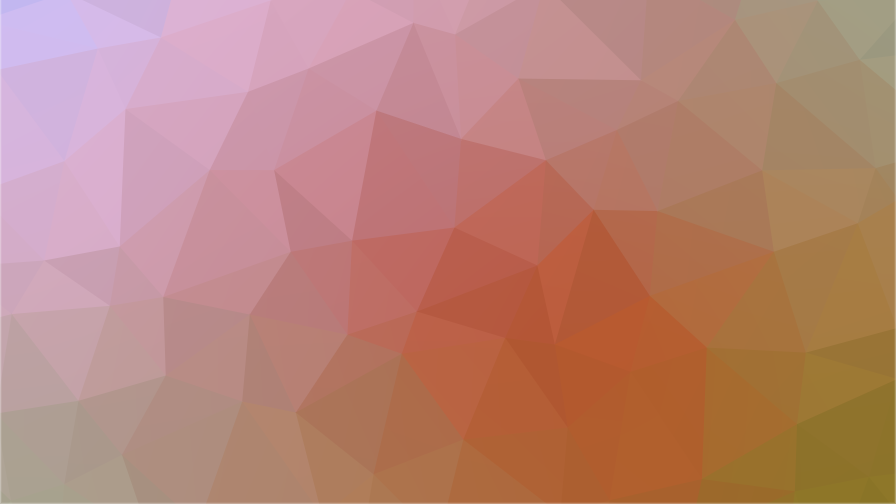
This background is drawn by a Shadertoy shader. Its source:

```glsl
// Low-poly mesh of triangles over a soft lavender, rose, ember and olive gradient.

// Mesh settings, in units of the canvas height
const vec2 CELL = vec2(0.178, 0.158);
const float TILT = 0.3;           // turn of the mesh rows, in radians
const float JITTER = 0.38;        // largest vertex shift, in cells
const float STAGGER = 0.25;       // sideways shift of alternate rows
const float FACET_SHADE = 0.028;  // brightness range between facets
const float FACET_FLATNESS = 0.88;
const float GLOW_TIGHTNESS = 15.5;
const float RIM_WIDTH = 0.0025;   // pale line on the left, right and bottom
const float RIM_STRENGTH = 0.3;

// Palette
const vec3 LAVENDER = vec3(0.75, 0.73, 0.97);
const vec3 LILAC    = vec3(0.87, 0.72, 0.88);
const vec3 PINK     = vec3(0.87, 0.70, 0.83);
const vec3 ORCHID   = vec3(0.87, 0.70, 0.83);
const vec3 MAUVE    = vec3(0.82, 0.62, 0.69);
const vec3 BLUSH    = vec3(0.79, 0.57, 0.62);
const vec3 DUSK     = vec3(0.82, 0.65, 0.72);
const vec3 ROSEWOOD = vec3(0.76, 0.51, 0.54);
const vec3 ROSE     = vec3(0.72, 0.37, 0.37);
const vec3 TAUPE    = vec3(0.72, 0.55, 0.54);
const vec3 CLAY     = vec3(0.71, 0.48, 0.41);
const vec3 CORAL    = vec3(0.74, 0.33, 0.23);
const vec3 EMBER    = vec3(0.71, 0.31, 0.13);
const vec3 SAGE     = vec3(0.61, 0.63, 0.54);
const vec3 SAND     = vec3(0.66, 0.53, 0.39);
const vec3 OCHRE    = vec3(0.65, 0.47, 0.24);
const vec3 OLIVE    = vec3(0.54, 0.46, 0.15);
const vec3 RUST     = vec3(0.67, 0.39, 0.19);
const vec3 UMBER    = vec3(0.67, 0.48, 0.33);
const vec3 STONE    = vec3(0.64, 0.64, 0.55);
const vec3 ASH      = vec3(0.68, 0.54, 0.49);

float hash(vec2 p) {
    return fract(sin(dot(p, vec2(127.1, 311.7))) * 43758.5453);
}

// One pool of colour, weighted by its distance
vec4 glow(vec2 p, float x, float y, vec3 color) {
    vec2 d = p - vec2(x, y);
    return vec4(color, 1.0) * exp(-GLOW_TIGHTNESS * dot(d, d));
}

// Smooth colour field made of overlapping pools
vec3 gradient(vec2 p) {
    vec4 sum = glow(p, 0.03, 0.97, LAVENDER) + glow(p, 0.27, 0.72, PINK)
             + glow(p, 0.58, 0.92, ORCHID)   + glow(p, 0.95, 0.96, MAUVE)
             + glow(p, 0.04, 0.66, LILAC)    + glow(p, 0.68, 0.74, BLUSH)
             + glow(p, 0.04, 0.40, DUSK)     + glow(p, 0.46, 0.52, ROSEWOOD)
             + glow(p, 0.81, 0.60, ROSE)     + glow(p, 1.20, 0.90, TAUPE)
             + glow(p, 1.28, 0.72, CLAY)     + glow(p, 0.97, 0.40, CORAL)
             + glow(p, 1.20, 0.33, EMBER)    + glow(p, 1.75, 0.95, SAGE)
             + glow(p, 1.60, 0.70, SAND)     + glow(p, 1.66, 0.40, OCHRE)
             + glow(p, 1.72, 0.07, OLIVE)    + glow(p, 1.15, 0.08, RUST)
             + glow(p, 0.75, 0.06, UMBER)    + glow(p, 0.05, 0.08, STONE)
             + glow(p, 0.40, 0.22, ASH);
    return sum.rgb / sum.a;
}

// Turn from mesh space to canvas space
mat2 meshTurn() {
    float c = cos(TILT), s = sin(TILT);
    return mat2(c, s, -s, c);
}

// Staggered grid point moved within a disk, on the canvas
vec2 meshVertex(vec2 id) {
    float angle = 6.2832 * hash(id);
    float radius = JITTER * sqrt(hash(id + 37.0));
    float shift = STAGGER * (mod(id.y, 2.0) * 2.0 - 1.0);
    vec2 offset = vec2(shift, 0.0) + radius * vec2(cos(angle), sin(angle));
    return meshTurn() * ((id + offset) * CELL);
}

// Signed distance to the line a-b, positive on its left
float leftOf(vec2 p, vec2 a, vec2 b) {
    vec2 e = normalize(b - a);
    return e.x * (p.y - a.y) - e.y * (p.x - a.x);
}

// Shaded facet times its coverage; corners run counterclockwise
vec4 facet(vec2 p, vec2 a, vec2 b, vec2 c, float pixel) {
    float inside = min(leftOf(p, a, b), min(leftOf(p, b, c), leftOf(p, c, a)));
    float coverage = clamp(inside / pixel + 0.5, 0.0, 1.0);
    if (coverage <= 0.0) return vec4(0.0);
    vec2 center = (a + b + c) / 3.0;
    float shade = 1.0 + FACET_SHADE * (hash(center) * 2.0 - 1.0);
    vec3 color = gradient(mix(p, center, FACET_FLATNESS)) * shade;
    return vec4(color, 1.0) * coverage;
}

void mainImage(out vec4 fragColor, in vec2 fragCoord) {
    float pixel = 1.0 / iResolution.y;
    vec2 p = fragCoord * pixel;
    vec2 cell = floor(transpose(meshTurn()) * p / CELL);
    vec4 sum = vec4(gradient(p), 1.0) * 0.001;

    // Split each nearby cell along its shorter diagonal
    for (int j = -1; j <= 1; j++) {
        for (int i = -1; i <= 1; i++) {
            vec2 id = cell + vec2(i, j);
            vec2 a = meshVertex(id);
            vec2 b = meshVertex(id + vec2(1.0, 0.0));
            vec2 c = meshVertex(id + vec2(1.0, 1.0));
            vec2 d = meshVertex(id + vec2(0.0, 1.0));
            if (distance(a, c) < distance(b, d)) {
                sum += facet(p, a, b, c, pixel) + facet(p, a, c, d, pixel);
            } else {
                sum += facet(p, a, b, d, pixel) + facet(p, b, c, d, pixel);
            }
        }
    }
    vec3 color = sum.rgb / sum.a;

    // Pale rim
    float border = min(p.y, min(p.x, iResolution.x * pixel - p.x));
    float rim = clamp((RIM_WIDTH - border) / pixel + 0.5, 0.0, 1.0);
    fragColor = vec4(mix(color, vec3(1.0), RIM_STRENGTH * rim), 1.0);
}
```
